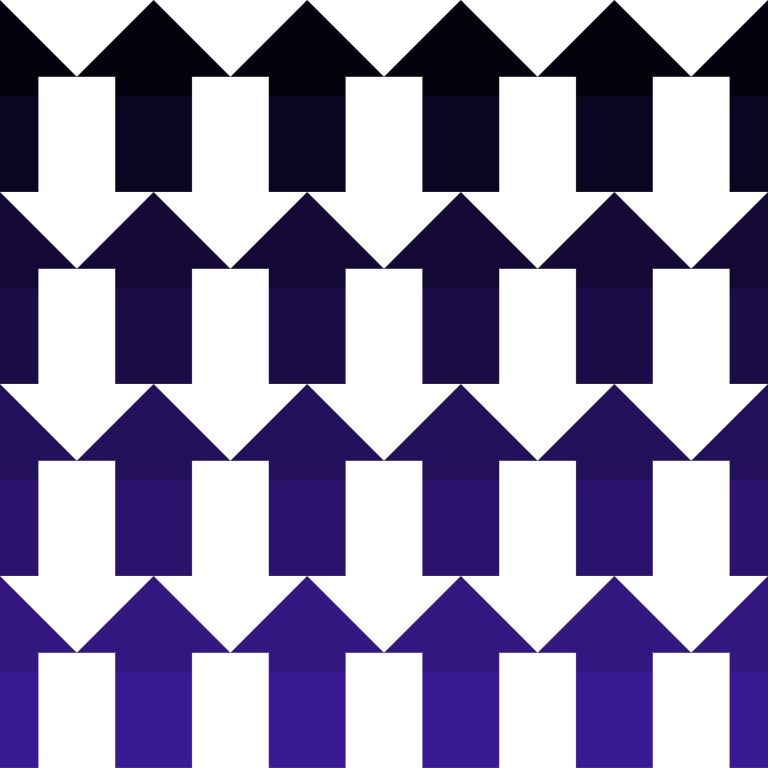
This pattern is drawn by a three.js fragment shader. Its source:

```glsl
varying vec2 vUv;

const float COLUMNS = 5.0;
const float ROWS = 4.0;
const float BANDS = 8.0;            // two tones per row of arrows
const float HEAD_HEIGHT = 0.1;      // also the half width of the head
const float STEM_HALF_WIDTH = 0.05;
const float EDGE = 0.001;           // half width of the smoothed edges

const vec3 PAPER = vec3(1.0);
const vec3 TOP_INK = vec3(0.019, 0.008, 0.055);
const vec3 BOTTOM_INK = vec3(0.228, 0.102, 0.575);

// Signed distance to an up arrow; p.x from its axis, p.y down from its tip
float arrow(vec2 p, float height) {
  float x = abs(p.x);
  float head = max((x - p.y) * sqrt(0.5), p.y - HEAD_HEIGHT);
  // The stem starts inside the head, so the join leaves no seam
  float stem = max(x - STEM_HALF_WIDTH, max(STEM_HALF_WIDTH - p.y, p.y - height));
  return min(head, stem);
}

// Staircase with softened risers
float smoothFloor(float t, float softness) {
  float riser = floor(t + 0.5);
  return riser - 1.0 + smoothstep(-softness, softness, t - riser);
}

void main() {
  float depth = 1.0 - vUv.y;
  vec2 cell = vec2(1.0 / COLUMNS, 1.0 / ROWS);

  // Arrow axes lie on the column lines, tips on the row lines
  vec2 local = vec2(fract(vUv.x / cell.x + 0.5) - 0.5, fract(depth / cell.y)) * cell;
  float coverage = 1.0 - smoothstep(-EDGE, EDGE, arrow(local, cell.y));

  // Stepped tones, dark at the top and lighter toward the bottom
  float band = clamp(smoothFloor(depth * BANDS, EDGE * BANDS), 0.0, BANDS - 1.0);
  vec3 ink = mix(TOP_INK, BOTTOM_INK, band / (BANDS - 1.0));

  gl_FragColor = vec4(mix(PAPER, ink, coverage), 1.0);
}
```
